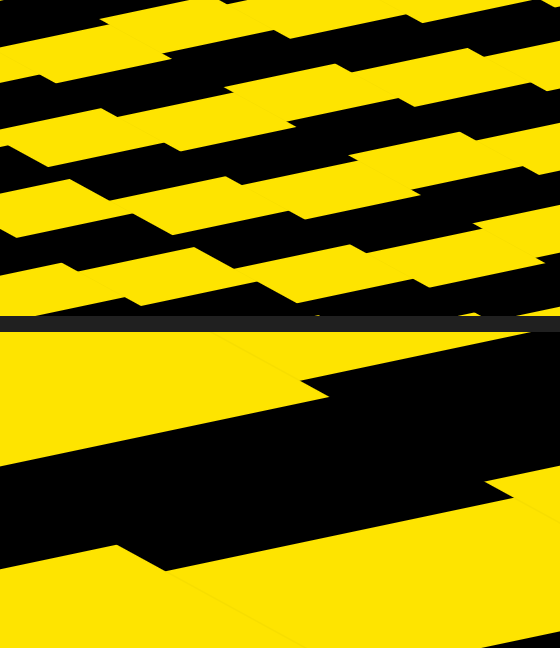
Top: the whole. Bottom: its middle third, enlarged.
A WebGL 1 fragment shader for this pattern:

```glsl
precision highp float;

uniform vec2 u_resolution;

// Lengths are fractions of the canvas height, measured from the top left.
const float EDGE_SLOPE = 0.211;    // rise of the stripe edges
const float SEAM_RUN = 1.828;      // run per unit drop of the column seams
const float COLUMN_PITCH = 0.5093;
const float STRIPE_PERIOD = 0.2986;
const float STRIPE_WIDTH = 0.1512;

const vec3 YELLOW = vec3(0.995, 0.893, 0.0);
const vec3 BLACK = vec3(0.0);

// Antialiased fill of a shape from its signed distance.
float coverage(float dist, float pixel) {
  return clamp(0.5 - dist / pixel, 0.0, 1.0);
}

// Left seam of a column; columns after the third are tucked in slightly.
float seamPosition(float column) {
  float tuck = 0.0197 * step(3.5, column);
  return -0.8148 + COLUMN_PITCH * (column - 1.0) - tuck;
}

// Upper edge of a column's stripe: a steady step, with two columns slipped down.
float stripeStart(float column) {
  float slipped = step(0.5, column) * step(column, 2.5);
  float settled = step(2.5, column);
  return 0.3141 + 0.0389 * column + 0.0567 * slipped - 0.0058 * settled;
}

// Repeating band of STRIPE_WIDTH, beginning at start.
float stripe(float level, float start, float pixel) {
  float fromCentre = level - start - 0.5 * STRIPE_WIDTH;
  float wrapped = mod(fromCentre + 0.5 * STRIPE_PERIOD, STRIPE_PERIOD) - 0.5 * STRIPE_PERIOD;
  float dist = (abs(wrapped) - 0.5 * STRIPE_WIDTH) / length(vec2(1.0, EDGE_SLOPE));
  return coverage(dist, pixel);
}

void main() {
  float pixel = 1.0 / u_resolution.y;
  vec2 p = gl_FragCoord.xy * pixel;
  p.y = 1.0 - p.y;

  // Oblique coordinates: across the stripes and across the columns.
  float level = p.y + EDGE_SLOPE * p.x;
  float across = p.x - SEAM_RUN * p.y;
  float seamScale = length(vec2(1.0, SEAM_RUN));

  // Lay the columns left to right, each covering from its seam onward.
  float paint = 0.0;
  float seamShade = 0.0;
  for (int i = -3; i <= 10; i++) {
    float column = float(i);
    float dist = (seamPosition(column) - across) / seamScale;
    float band = stripe(level, stripeStart(column), pixel);
    paint = mix(paint, band, coverage(dist, pixel));
    seamShade = max(seamShade, coverage(abs(dist) - 0.0008, pixel));
  }

  // Faint joint line where neighbouring yellow tiles meet.
  vec3 color = mix(BLACK, YELLOW, paint) * (1.0 - 0.025 * seamShade);
  gl_FragColor = vec4(color, 1.0);
}
```
